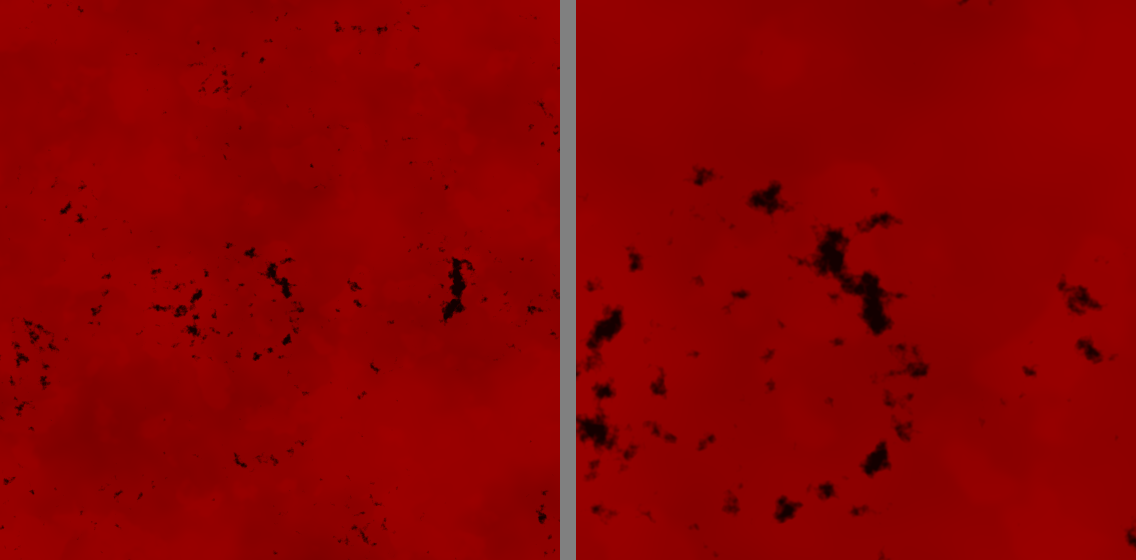
Left, the full canvas; right, a detail of the centre.
A WebGL 1 fragment shader for this texture:

```glsl
precision highp float;
// Stained deep-red surface: soft cloudy mottling from layered gradient noise,
// darkened by clustered grime specks and by short ragged cracks, which follow
// the zero contour of a warped noise field and share the specks' fine grain.

uniform vec2 u_resolution;

#define CLOUD_SCALE 4.0
#define CLOUD_CONTRAST 0.105
#define BLOTCH_SCALE 9.0
#define BLOTCH_GAIN 0.03
#define GRIME_SCALE 5.0
#define GRIME_CLUSTERING 0.75
#define SPECK_SCALE 46.0
#define SPECK_START 0.55
#define SPECK_FULL 1.15
#define CRACK_SCALE 3.2
#define CRACK_WIDTH 0.045
#define CRACK_STRENGTH 0.75

const float TAU = 6.2832;
const float BASE_RED = 0.56;
const float SPECK_DEPTH = 0.86;

float hash(vec2 cell) {
  vec3 q = fract(cell.xyx * vec3(0.1031, 0.1030, 0.0973));
  q += dot(q, q.yzx + 33.33);
  return fract((q.x + q.y) * q.z);
}

float cornerSlope(vec2 cell, vec2 offset) {
  float angle = TAU * hash(cell);
  return dot(vec2(cos(angle), sin(angle)), offset);
}

// Gradient noise, roughly -0.7 to 0.7
float noise(vec2 p) {
  vec2 i = floor(p);
  vec2 f = p - i;
  vec2 w = f * f * f * (f * (f * 6.0 - 15.0) + 10.0);
  vec2 e = vec2(1.0, 0.0);
  float low = mix(cornerSlope(i, f), cornerSlope(i + e, f - e), w.x);
  float high = mix(cornerSlope(i + e.yx, f - e.yx), cornerSlope(i + 1.0, f - 1.0), w.x);
  return mix(low, high, w.y);
}

// Four octaves, turned at each step to hide the lattice
float fbm(vec2 p) {
  mat2 turn = mat2(1.6, 1.2, -1.2, 1.6);
  float sum = 0.0;
  float amplitude = 1.0;
  for (int octave = 0; octave < 4; octave++) {
    sum += amplitude * noise(p);
    p = turn * p + 17.3;
    amplitude *= 0.52;
  }
  return sum;
}

// Broken, rough lines: 1 on a crack, fading to 0 beside it
float cracks(vec2 p) {
  vec2 warp = vec2(noise(p * 16.0 + 3.7), noise(p * 16.0 + 41.2));
  float ridge = noise((p + 0.018 * warp) * CRACK_SCALE + 8.4) / CRACK_WIDTH;
  float present = smoothstep(0.08, 0.32, noise(p * 4.3 + 61.5));
  return present * exp(-ridge * ridge);
}

void main() {
  vec2 p = gl_FragCoord.xy / min(u_resolution.x, u_resolution.y);

  // Cloudy base with paler, firmer-edged blotches
  float clouds = fbm(p * CLOUD_SCALE + 23.6);
  float blotches = smoothstep(0.1, 0.35, fbm(p * BLOTCH_SCALE + 75.1));
  float red = BASE_RED + CLOUD_CONTRAST * clouds + BLOTCH_GAIN * blotches;
  red = min(red, 0.59 + 0.4 * (red - 0.59));

  // Grime and cracks raise the fine grain past the speck threshold
  float grain = fbm(p * SPECK_SCALE + 12.9);
  float grime = fbm(p * GRIME_SCALE + 94.3);
  float dirt = grain + GRIME_CLUSTERING * grime + CRACK_STRENGTH * cracks(p);
  float specks = smoothstep(SPECK_START, SPECK_FULL, dirt);
  red *= 1.0 - SPECK_DEPTH * specks;

  gl_FragColor = vec4(red, 0.0, 0.0, 1.0);
}
```
